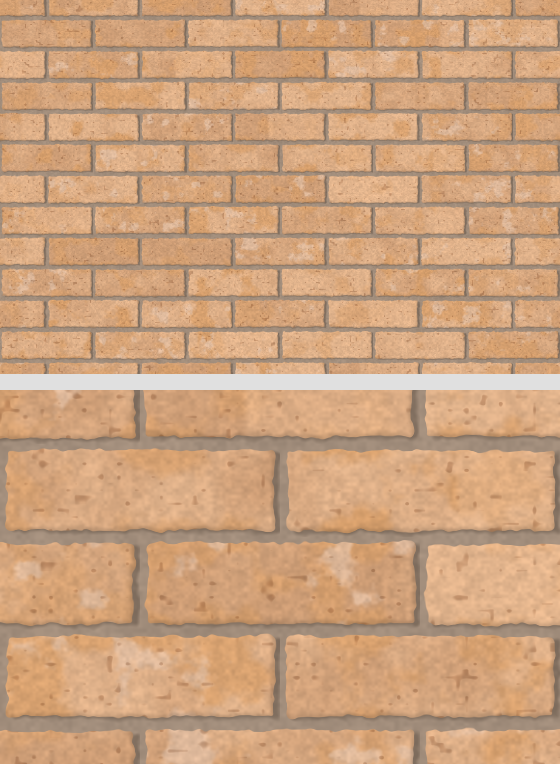
Top, the full canvas; bottom, a detail of the centre.
Reproduce this texture procedurally as a WebGL 2 fragment shader.

```glsl
#version 300 es
precision highp float;
// Running-bond wall of sandy, mottled bricks with grey-brown mortar; tiles in both directions.
uniform vec2 u_resolution;
out vec4 outColor;

// One unit is one course high; a brick with its joint is three units long.
const vec2 WALL = vec2(18.0, 12.0);
const vec2 CELL = vec2(3.0, 1.0);
const vec2 HALF_BRICK = vec2(1.432, 0.428);
const float COURSE_OFFSET = 0.426;

const vec3 PALE = vec3(0.885, 0.705, 0.550);
const vec3 TAN = vec3(0.805, 0.615, 0.460);
const vec3 ORANGE = vec3(0.840, 0.620, 0.415);
const vec3 BLOOM = vec3(0.885, 0.755, 0.655);
const vec3 MORTAR = vec3(0.635, 0.555, 0.485);
const vec3 SHADOW = vec3(0.500, 0.430, 0.370);

float hash(vec2 p) {
    return fract(sin(dot(p, vec2(127.1, 311.7))) * 43758.5453);
}

// Value noise that wraps over the wall; freq gives whole lattice cells per unit.
float noise(vec2 p, vec2 freq, float seed) {
    vec2 period = WALL * freq;
    vec2 i = floor(p * freq);
    vec2 f = fract(p * freq);
    f = f * f * (3.0 - 2.0 * f);
    vec2 a = mod(i, period) + seed;
    vec2 b = mod(i + 1.0, period) + seed;
    return mix(mix(hash(a), hash(vec2(b.x, a.y)), f.x),
               mix(hash(vec2(a.x, b.y)), hash(b), f.x), f.y);
}

float fbm(vec2 p, float freq, float seed) {
    float sum = 0.0, weight = 0.5;
    for (int k = 0; k < 4; k++) {
        sum += weight * noise(p, vec2(freq), seed + float(k) * 17.3);
        freq *= 2.0;
        weight *= 0.5;
    }
    return sum / 0.9375;
}

float boxDistance(vec2 p, vec2 halfSize, float radius) {
    vec2 d = abs(p) - halfSize + radius;
    return length(max(d, 0.0)) + min(max(d.x, d.y), 0.0) - radius;
}

vec3 brickColor(vec2 p, vec2 id, vec2 local, float depth) {
    float tone = hash(id + 3.7);
    float cloud = fbm(p, 2.0, 5.1);
    vec3 color = mix(TAN, PALE, smoothstep(0.22, 0.72, 0.45 * tone + 0.55 * cloud));

    // Warm smudges, stronger on some bricks.
    float smudge = smoothstep(0.46, 0.68, fbm(p, 2.0, 41.9));
    color = mix(color, ORANGE, smudge * mix(0.45, 0.95, hash(id + 9.2)));

    // Pale firing patch that ends part of the way along a few bricks.
    float edge = mix(-0.8, 0.8, hash(id + 21.4));
    float firing = step(0.78, hash(id + 30.6)) * smoothstep(-0.06, 0.06, local.x - edge);
    color = mix(color, PALE * 1.02, 0.55 * firing);

    // Chalky bloom.
    float bloom = smoothstep(0.60, 0.76, fbm(p, 3.0, 73.5));
    color = mix(color, BLOOM, 0.7 * bloom * step(0.45, hash(id + 14.8)));

    // Sandy grain and dark pits.
    color *= 1.0 + 0.10 * (noise(p, vec2(16.0), 11.3) - 0.5);
    color *= 1.0 + 0.07 * (noise(p, vec2(30.0), 27.7) - 0.5);
    float pits = smoothstep(0.80, 0.96, noise(p, vec2(11.0, 14.0), 57.1));
    color *= 1.0 - vec3(0.14, 0.19, 0.23) * pits;

    // Worn rim: lit along the top, darker at the bottom and right.
    float rim = 1.0 - smoothstep(0.0, 0.07, depth);
    float lower = max(smoothstep(0.30, 0.42, -local.y), smoothstep(1.32, 1.42, local.x));
    return color * (1.0 + rim * mix(0.025, -0.13, lower));
}

vec3 mortarColor(vec2 p, vec2 local, float rough) {
    // Bricks throw a short shadow down and to the right.
    float shade = boxDistance(local - vec2(0.065, -0.025), HALF_BRICK, 0.04) + rough;
    vec3 color = mix(SHADOW, MORTAR, smoothstep(-0.035, 0.03, shade));
    color *= 1.0 + 0.10 * (fbm(p, 5.0, 91.2) - 0.5);
    return color * (1.0 + 0.08 * (noise(p, vec2(20.0), 63.8) - 0.5));
}

void main() {
    vec2 p = gl_FragCoord.xy / u_resolution * WALL - vec2(0.0, COURSE_OFFSET);
    float pixel = WALL.y / u_resolution.y;

    // Every other course shifts by half a brick.
    float course = floor(p.y);
    float x = p.x - 0.5 * CELL.x * mod(course, 2.0);
    vec2 id = mod(vec2(floor(x / CELL.x), course), WALL / CELL);
    vec2 local = vec2(mod(x, CELL.x), p.y - course) - 0.5 * CELL;
    local += 0.022 * (vec2(hash(id + 1.3), hash(id + 6.1)) - 0.5);

    // Ragged outline.
    float rough = 0.045 * (noise(p, vec2(7.0), 33.3) - 0.5)
                + 0.030 * (noise(p, vec2(15.0), 81.6) - 0.5);
    float dist = boxDistance(local, HALF_BRICK, 0.04) + rough;

    float cover = 1.0 - smoothstep(-0.7 * pixel, 0.7 * pixel, dist);
    vec3 color = mix(mortarColor(p, local, rough), brickColor(p, id, local, -dist), cover);
    outColor = vec4(color, 1.0);
}
```
